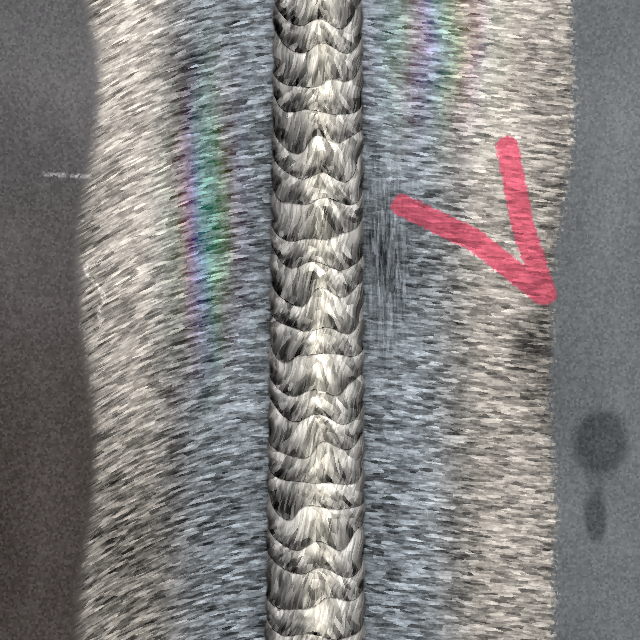
Write a WebGL 1 fragment shader that draws this texture.

```glsl
precision highp float;
// A vertical weld bead between two brushed steel strips, with dark mill plate
// outside and a red marker tick on the right. Stretched cellular noise makes
// the brushing, layered sines the stains, and a bent sawtooth the bead ripples.
uniform vec2 u_resolution;

#define RIPPLE_PITCH 0.0480
#define RIPPLE_LIFT 0.034
#define CROWN_LIFT 0.013
#define BRUSH_CONTRAST 0.40
#define GRAIN_CONTRAST 0.10
#define STAIN_CONTRAST 0.07
#define MARKER_RADIUS 0.0175
#define MARKER_COLOR vec3(0.80, 0.34, 0.42)
#define WARM vec3(1.04, 1.0, 0.95)
#define COOL vec3(0.95, 1.0, 1.04)

vec2 hash2(vec2 p) {
  return fract(sin(vec2(dot(p, vec2(127.1, 311.7)), dot(p, vec2(269.5, 183.3)))) * 43758.5);
}

// Signed fleck value of the nearest cell, fading to zero away from its point.
float flecks(vec2 p) {
  vec2 cell = floor(p), f = fract(p);
  float nearest = 4.0, tone = 0.0;
  for (int j = -1; j <= 1; j++) {
    for (int i = -1; i <= 1; i++) {
      vec2 o = vec2(float(i), float(j));
      vec2 h = hash2(cell + o);
      vec2 d = o + h - f;
      float dist = dot(d, d);
      if (dist < nearest) { nearest = dist; tone = fract(h.x * 17.3 + h.y * 9.1) - 0.5; }
    }
  }
  return tone * (1.0 - smoothstep(0.05, 0.75, nearest));
}

// Layered, domain-bent sines for broad stains, about -1 to 1.
float stains(vec2 p) {
  float sum = 0.0, amp = 0.55;
  for (int i = 0; i < 4; i++) {
    p = mat2(0.8, -0.6, 0.6, 0.8) * p * 1.7 + 1.3;
    p += 0.6 * sin(p.yx);
    sum += amp * sin(p.x) * cos(p.y);
    amp *= 0.65;
  }
  return sum;
}

float bump(float x, float center, float width) {
  float d = (x - center) / width;
  return exp(-d * d);
}

float spot(vec2 p, vec2 center, vec2 size) {
  vec2 d = (p - center) / size;
  return exp(-dot(d, d));
}

float segment(vec2 p, vec2 a, vec2 b) {
  vec2 ab = b - a;
  return length(p - a - ab * clamp(dot(p - a, ab) / dot(ab, ab), 0.0, 1.0));
}

// Brushed strips: left strokes climb and flatten toward the bead.
vec3 brushedSteel(vec2 p, float stain) {
  float left = 1.0 - step(0.5, p.x);
  float d = p.x - 0.15;
  float bend = mix(-0.10 * p.x, 0.6 * d - 0.96 * d * d, left);
  vec2 q = vec2(p.x, p.y - bend);
  float brush = flecks(q * vec2(38.0, 190.0)) + 0.7 * flecks(q * vec2(75.0, 310.0) + 7.0);
  float wire = flecks(p * vec2(260.0, 28.0)) + 0.5 * flecks(p * vec2(390.0, 60.0));
  float besideBead = spot(p, vec2(0.60, 0.59), vec2(0.035, 0.13));
  brush = mix(brush, wire, besideBead);

  float toneL = 0.47 + 0.22 * bump(p.x, 0.215, 0.075) * smoothstep(0.1, 0.65, p.y)
    + 0.05 * p.y - 0.15 * spot(p, vec2(0.285, 0.86), vec2(0.03, 0.13))
    - 0.10 * spot(p, vec2(0.275, 0.33), vec2(0.025, 0.18));
  float toneR = 0.52 + 0.13 * bump(p.x, 0.785, 0.07) + 0.10 * smoothstep(0.55, 1.0, p.y)
    - 0.09 * besideBead - 0.05 * bump(p.x, 0.71, 0.015)
    - 0.20 * spot(p, vec2(0.83, 0.46), vec2(0.035, 0.055));
  float tone = mix(toneR, toneL, left) + STAIN_CONTRAST * stain + BRUSH_CONTRAST * brush;
  float warmth = mix(smoothstep(0.64, 0.76, p.x), 1.0 - smoothstep(0.22, 0.34, p.x), left);
  vec3 col = tone * mix(COOL, WARM, warmth);
  // Heat tint: thin rainbow bands beside the bead.
  vec3 rainbow = cos(6.283 * (p.x * 11.0 + stain * 0.3 + vec3(0.0, 0.33, 0.67)));
  float heat = spot(p, vec2(0.32, 0.66), vec2(0.045, 0.18)) + 0.6 * spot(p, vec2(0.68, 0.95), vec2(0.08, 0.14));
  return col + rainbow * heat * (0.045 + 0.12 * abs(brush));
}

vec3 millPlate(vec2 p, float stain) {
  vec3 left = mix(vec3(0.29, 0.265, 0.255), vec3(0.40, 0.395, 0.40), smoothstep(0.25, 0.95, p.y));
  vec3 right = vec3(0.415, 0.43, 0.44) + 0.04 * p.y;
  float drip = spot(p, vec2(0.935, 0.31), vec2(0.05, 0.06)) + 0.8 * spot(p, vec2(0.93, 0.19), vec2(0.02, 0.045));
  right -= 0.13 * smoothstep(0.3, 0.7, drip + 0.15 * stain);
  return mix(left, right, step(0.5, p.x)) + 0.6 * STAIN_CONTRAST * stain;
}

// Bead shading; u runs from -1 to 1 across it.
vec3 weldBead(float u, float y) {
  float edge = u * u;
  float lift = RIPPLE_LIFT * edge * edge + CROWN_LIFT * exp(-7.0 * (u - 0.1) * (u - 0.1));
  float t = (y - lift) / RIPPLE_PITCH + 0.14 * sin(y * 53.0 + u * 2.0) + 0.09 * sin(y * 31.0 + u * 7.0);
  float f = fract(t);
  float ramp = smoothstep(0.05, 0.95, f) * (1.0 - smoothstep(0.94, 1.0, f));
  float crown = bump(u, 0.08, 0.38);
  float tone = 0.27 + 0.30 * crown + 0.11 * smoothstep(0.1, 0.6, u) + 0.36 * ramp;
  tone += 0.42 * flecks(vec2(u * 9.0 + f * 2.5 * sign(u), t * 2.2));
  tone += 0.28 * flecks(vec2(u * 24.0 - f * 4.0, t * 3.5)) + 0.5 * crown * flecks(vec2(u * 4.0 + f, t * 3.0));
  tone *= 1.0 - 0.45 * smoothstep(0.78, 1.0, abs(u));
  return tone * mix(vec3(1.0, 0.985, 0.96), vec3(1.03, 1.0, 0.93), crown);
}

void main() {
  vec2 p = gl_FragCoord.xy / u_resolution;
  float px = 1.5 / u_resolution.y;
  float stain = stains(p * vec2(9.0, 5.0));
  float grain = flecks(p * 230.0);

  // Strips with ragged borders against the plate.
  float ragged = 0.006 * stain + 0.012 * grain;
  float leftEdge = 0.137 + 0.014 * sin(p.y * 11.0 - 1.6) + ragged;
  float rightEdge = 0.865 + 0.03 * smoothstep(0.55, 0.8, p.y) + ragged;
  float strip = smoothstep(leftEdge - 0.012, leftEdge + 0.012, p.x)
    * (1.0 - smoothstep(rightEdge - 0.008, rightEdge + 0.008, p.x));
  vec3 col = mix(millPlate(p, stain), brushedSteel(p, stain), strip) + GRAIN_CONTRAST * grain;

  // Pale scratches on the left border.
  float scratch = min(segment(p, vec2(0.07, 0.728), vec2(0.14, 0.724)),
    segment(p + vec2(0.008 * sin(p.y * 90.0), 0.0), vec2(0.14, 0.585), vec2(0.165, 0.50)));
  col += 0.28 * (1.0 - smoothstep(0.001, 0.001 + 2.0 * px, scratch)) * (0.6 + grain);

  // Marker tick, letting some metal texture through.
  float tick = min(segment(p, vec2(0.628, 0.679), vec2(0.738, 0.627)), segment(p, vec2(0.738, 0.627), vec2(0.848, 0.541)));
  tick = min(tick, min(segment(p, vec2(0.793, 0.77), vec2(0.816, 0.65)), segment(p, vec2(0.816, 0.65), vec2(0.852, 0.541))));
  float ink = 1.0 - smoothstep(-px, px, tick - MARKER_RADIUS + 0.004 * grain);
  col = mix(col, MARKER_COLOR * (0.55 + 0.8 * col.g), 0.88 * ink);

  // Bead and the narrow shadow at its toes.
  float halfWidth = mix(0.0775, 0.069, p.y) + 0.0015 * sin(p.y * 6.283 / RIPPLE_PITCH);
  float u = (p.x - mix(0.4925, 0.497, p.y)) / halfWidth;
  float outside = (abs(u) - 1.0) * halfWidth;
  col *= 1.0 - 0.28 * exp(-max(outside, 0.0) / 0.009);
  col = mix(col, weldBead(clamp(u, -1.0, 1.0), p.y), 1.0 - smoothstep(-px, px, outside));
  gl_FragColor = vec4(clamp(col, 0.0, 1.0), 1.0);
}
```
